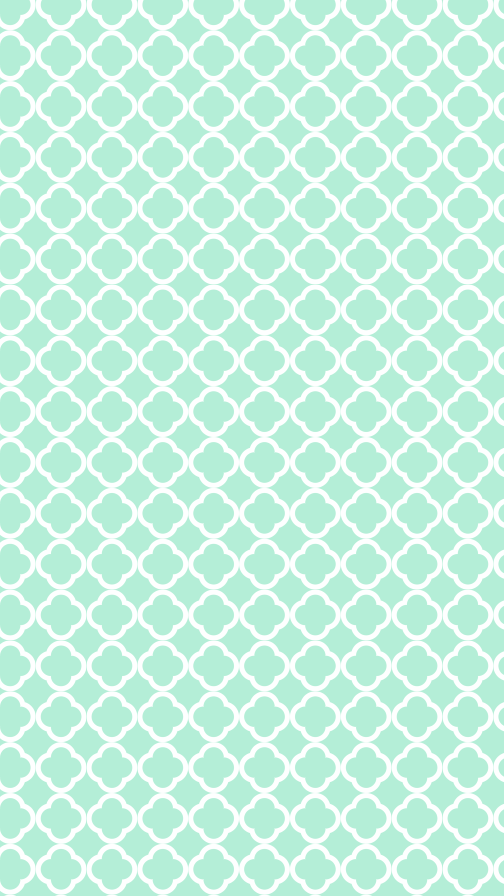
Write a WebGL 1 fragment shader that draws this pattern.

```glsl
precision highp float;
// Quatrefoil trellis: a square grid of white four-lobed rings on flat mint.
// Each ring is the gap between two distance fields, an outer set of four
// discs that touches the neighbouring cells and an inner set of smaller discs.

uniform vec2 u_resolution;

#define PERIOD 0.1009               // cell size, in canvas widths
#define CENTRE vec2(0.1212, 0.0530) // middle of one cell, in canvas widths
#define LOBE_OFFSET 0.2             // lobe centre from cell middle, in cells
#define INNER_RADIUS 0.2            // lobe radius inside the line, in cells
#define OUTER_RADIUS 0.3            // lobe radius outside the line, in cells
#define SOFTNESS 0.65               // half width of the smoothed edge, in pixels
#define MINT vec3(0.706, 0.933, 0.843)
#define WHITE vec3(0.996, 1.0, 1.0)

// Distance to the nearest of the four lobe centres, p folded to one quadrant.
float lobeDistance(vec2 p) {
  return min(length(p - vec2(LOBE_OFFSET, 0.0)),
             length(p - vec2(0.0, LOBE_OFFSET)));
}

// Signed distance to the ring, negative on the line.
float quatrefoilRing(vec2 p) {
  p = abs(p);
  float lobes = lobeDistance(p);
  float core = max(p.x, p.y) - LOBE_OFFSET; // square that fills the middle
  float inner = min(lobes - INNER_RADIUS, core);
  float outer = lobes - OUTER_RADIUS;
  return max(outer, -inner);
}

void main() {
  // Repeat the cell with its middle at the origin.
  vec2 uv = gl_FragCoord.xy / u_resolution.x;
  vec2 cell = fract((uv - CENTRE) / PERIOD + 0.5) - 0.5;

  // Smooth the line edge over about one pixel.
  float edge = SOFTNESS / (u_resolution.x * PERIOD);
  float line = 1.0 - smoothstep(-edge, edge, quatrefoilRing(cell));

  gl_FragColor = vec4(mix(MINT, WHITE, line), 1.0);
}
```
